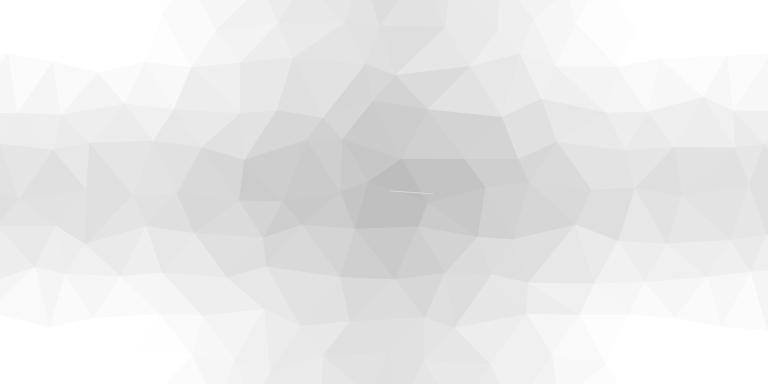
A WebGL 2 fragment shader for this background:

```glsl
#version 300 es
precision highp float;
// Low-poly mesh of pale grey facets, shaded by two soft crossing bands.

uniform vec2 u_resolution;
out vec4 fragColor;

const vec2 CELL = vec2(0.135, 0.111);      // mesh spacing, in canvas heights
const vec2 JITTER = vec2(0.62, 0.52);      // vertex scatter, in cells
const vec2 BAND_CENTRE = vec2(0.008, 0.0);
const vec2 BAND_REACH = vec2(0.61, 0.35);  // half widths of the bands
const float BAND_DEPTH = 0.132;
const float FACET_VARIATION = 0.17;
const float SLIVER_TONE = 0.83;

float hash(vec2 p) {
    return fract(sin(dot(p, vec2(127.1, 311.7))) * 43758.5453);
}

// Scattered mesh vertex; odd rows are shifted by half a cell.
vec2 meshVertex(vec2 id) {
    vec2 scatter = vec2(hash(id), hash(id + 37.0)) - 0.5;
    float rowShift = 0.5 * mod(id.y, 2.0);
    return (id + vec2(rowShift, 0.0) + scatter * JITTER) * CELL;
}

// Distance to the line a-b, positive on its left side.
float edgeDistance(vec2 p, vec2 a, vec2 b) {
    vec2 along = normalize(b - a);
    return dot(p - a, vec2(-along.y, along.x));
}

float segmentDistance(vec2 p, vec2 a, vec2 b) {
    vec2 ab = b - a;
    float t = clamp(dot(p - a, ab) / dot(ab, ab), 0.0, 1.0);
    return length(p - a - ab * t);
}

// Darkness where the horizontal and vertical bands add up.
float bandShade(vec2 p) {
    vec2 falloff = max(1.0 - abs(p - BAND_CENTRE) / BAND_REACH, 0.0);
    return BAND_DEPTH * (falloff.x + falloff.y);
}

// Flat facet: x is tone times coverage, y is coverage.
vec2 facet(vec2 p, vec2 a, vec2 b, vec2 c, float seed, float pixel) {
    float inside = min(edgeDistance(p, a, b),
                   min(edgeDistance(p, b, c), edgeDistance(p, c, a)));
    float coverage = clamp(0.5 + inside / pixel, 0.0, 1.0);
    float variation = 1.0 + FACET_VARIATION * (seed - 0.5);
    float tone = 1.0 - bandShade((a + b + c) / 3.0) * variation;
    return vec2(tone, 1.0) * coverage;
}

// Blend of all facets near p, with smooth shared edges.
float meshTone(vec2 p, float pixel) {
    vec2 home = floor(p / CELL);
    vec2 total = vec2(0.0);
    for (int j = -1; j <= 1; j++) {
        for (int i = -2; i <= 1; i++) {
            vec2 id = home + vec2(i, j);
            vec2 a = meshVertex(id);
            vec2 b = meshVertex(id + vec2(1.0, 0.0));
            vec2 c = meshVertex(id + vec2(1.0, 1.0));
            vec2 d = meshVertex(id + vec2(0.0, 1.0));
            bool oddRow = mod(id.y, 2.0) > 0.5;
            total += facet(p, a, b, oddRow ? c : d, hash(id + 71.0), pixel);
            total += facet(p, oddRow ? a : b, c, d, hash(id + 113.0), pixel);
        }
    }
    return total.x / max(total.y, 0.001);
}

void main() {
    vec2 p = (gl_FragCoord.xy - 0.5 * u_resolution) / u_resolution.y;
    float pixel = 1.0 / u_resolution.y;
    float tone = meshTone(p, pixel);

    // Thin pale gap between two facets near the centre.
    float gap = segmentDistance(p, vec2(0.016, 0.003), vec2(0.128, -0.005));
    float gapMask = 1.0 - smoothstep(0.0, 0.0015 + 0.5 * pixel, gap);
    tone = mix(tone, SLIVER_TONE, gapMask);

    fragColor = vec4(vec3(tone), 1.0);
}
```
